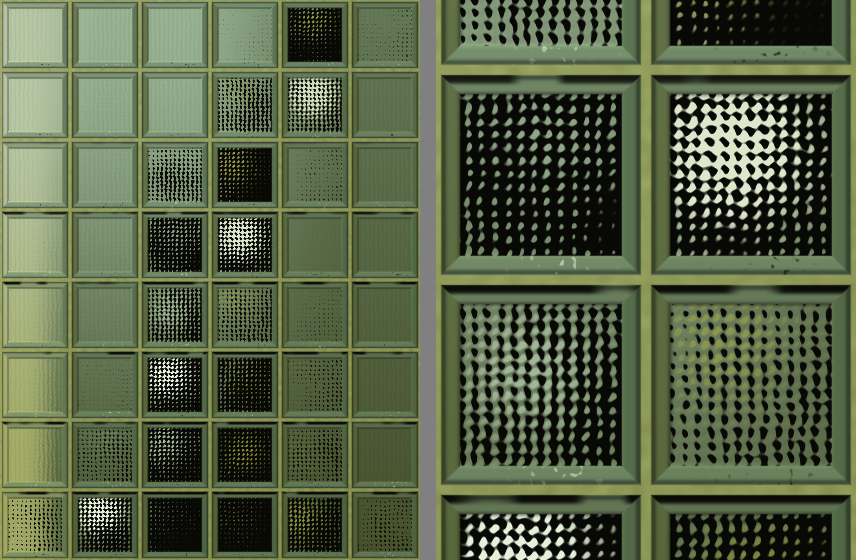
Left, the full canvas; right, a detail of the centre.
Reproduce this pattern procedurally as a WebGL 2 fragment shader.

```glsl
#version 300 es
precision highp float;
// Wall of 6 by 8 beveled glass blocks, ribbed panes reflecting a green room.
uniform vec2 u_resolution;
out vec4 fragColor;

const vec2 GRID = vec2(6.0, 8.0);
const float TAU = 6.2831853;
const float RIBS = 16.0;         // ribs per block
const float GROUT = 0.024;       // half width of the joint, in blocks
const float BEVEL = 0.115;       // joint centre to pane edge
const vec3 BLACK = vec3(0.03, 0.03, 0.02);
const vec3 OLIVE = vec3(0.56, 0.58, 0.22);
const vec3 PALE = vec3(0.90, 0.94, 0.86);
const vec3 JOINT = vec3(0.60, 0.63, 0.34);

vec2 hash2(vec2 p) {
  vec3 q = fract(p.xyx * vec3(0.1031, 0.1030, 0.0973));
  q += dot(q, q.yzx + 33.33);
  return fract((q.xx + q.yz) * q.zy);
}

float corner(vec2 cell, vec2 offset) {
  return dot(hash2(cell) * 2.0 - 1.0, offset);
}

// Gradient noise, about -0.7 to 0.7
float noise(vec2 p) {
  vec2 i = floor(p), f = fract(p), u = f * f * (3.0 - 2.0 * f), e = vec2(1.0, 0.0);
  return mix(mix(corner(i, f), corner(i + e.xy, f - e.xy), u.x),
             mix(corner(i + e.yx, f - e.yx), corner(i + 1.0, f - 1.0), u.x), u.y);
}

float bell(float x, float width) {
  return exp(-x * x / (width * width));
}

// Smooth colour of the room at a wall position in blocks
vec3 roomColour(vec2 e) {
  float h = clamp(e.y / GRID.y, 0.0, 1.0);
  vec3 window = mix(vec3(0.63, 0.66, 0.39), vec3(0.71, 0.77, 0.64), smoothstep(0.1, 0.85, h));
  vec3 middle = mix(vec3(0.30, 0.36, 0.22), vec3(0.59, 0.69, 0.57), smoothstep(0.0, 1.0, h));
  vec3 right = mix(vec3(0.27, 0.31, 0.17), vec3(0.39, 0.47, 0.34), h);
  vec3 c = mix(middle, right, smoothstep(2.6, 5.0, e.x));
  return mix(window, c, smoothstep(0.4, 0.95 + 0.6 * h * h, e.x));
}

// Share of a block that reflects the dark: a band bending right at the top
float darkness(vec2 id) {
  float top = GRID.y - 1.0 - id.y;
  float centre = 2.5 + 1.5 * bell(top, 1.5);
  float width = 0.65 + 0.1 * top + 0.8 * bell(top - 7.0, 0.8);
  float strength = 1.0 - 0.45 * bell(top - 4.0, 0.7) - 0.4 * bell(top - 1.0, 0.6);
  return strength * bell(id.x - centre, width) + 0.12 * (hash2(id + 7.0).x - 0.4);
}

// Slope of the woven, slightly irregular ribs
vec2 ribSlope(vec2 p) {
  vec2 wobble = vec2(noise(p * 7.0), noise(p * 7.0 + 31.0));
  vec2 q = TAU * (p * RIBS + 0.4 * wobble);
  vec2 s = vec2(cos(q.x) * (0.75 + 0.35 * sin(q.y)), cos(q.y + 0.6 * sin(q.x)) * 0.7);
  return s + 0.7 * vec2(noise(p * 29.0), noise(p * 29.0 + 17.0));
}

vec3 pane(vec2 id, vec2 f) {
  vec2 p = id + f, local = f - 0.5, slope = ribSlope(p);
  float dark = darkness(id);
  vec3 c = roomColour(p + slope * vec2(0.13, 0.1));
  c *= 1.0 + 0.035 * slope.x;

  // Dark reflections break up along the ribs
  float cover = dark + 0.42 * dot(slope, vec2(0.8, -0.5)) + 0.3 * noise(p * 2.3)
              + 0.22 * local.x - 0.12 * local.y;
  c = mix(c, BLACK, smoothstep(0.42, 0.64, cover) * smoothstep(0.02, 0.25, dark));

  // Glints, hottest along a rising diagonal of blocks
  float hot = bell(id.y - 2.0 * (id.x - 1.0), 0.8);
  vec2 spot = vec2(-0.08, 0.12) + 0.3 * (hash2(id) - 0.5);
  float glow = bell(length(local - spot), 0.38) * (0.45 + 0.35 * hash2(id + 3.0).y + 0.6 * hot);
  glow *= 1.0 - 0.75 * bell(id.y, 0.6) * bell(id.x - 2.5, 0.9);
  float glint = smoothstep(0.25, 1.0, dot(slope, vec2(-0.65, 0.7)) + 0.7 * glow - 0.2);
  float warm = smoothstep(2.3, 3.0, id.x) * (1.0 - 0.9 * hot);
  vec3 glintColour = mix(mix(vec3(0.56, 0.65, 0.53), PALE, hot), OLIVE, warm);
  return mix(c, glintColour, clamp(glint * glow * 1.5, 0.0, 1.0) * smoothstep(0.1, 0.5, dark));
}

vec3 bevel(vec2 id, vec2 f, float px) {
  vec2 d = f - 0.5, p = id + f;
  float soft = 1.5 * px;
  vec3 room = roomColour(id + 0.5);
  vec3 left = mix(roomColour(p), vec3(0.34, 0.39, 0.21), 0.75 * step(0.5, id.x));
  vec3 right = mix(room, vec3(0.31, 0.40, 0.27), 0.75);
  vec3 bottom = mix(room, vec3(0.43, 0.53, 0.39), 0.65);
  vec3 top = mix(room, vec3(0.40, 0.49, 0.36), 0.5);

  // Dark streak on upper bevels, worn flecks on lower ones
  float streak = smoothstep(-0.15, 0.1, noise(vec2(p.x * 3.0, id.y * 5.3)) + 0.5 * darkness(id) - 0.12);
  streak *= smoothstep(5.5, 3.5, id.y) * smoothstep(0.42, 0.45, d.y);
  top = mix(top, BLACK, 0.9 * streak);
  float fleck = smoothstep(0.22, 0.4, noise(p * 34.0)) * bell(d.x - 0.1, 0.2);
  bottom = mix(bottom, mix(BLACK, PALE, step(0.5, hash2(id).x)), 0.55 * fleck);

  vec3 sides = mix(left, right, step(0.0, d.x));
  vec3 ends = mix(bottom, top, step(0.0, d.y));
  return mix(sides, ends, smoothstep(-soft, soft, abs(d.y) - abs(d.x)));
}

void main() {
  vec2 p = gl_FragCoord.xy / u_resolution * GRID;
  float px = GRID.y / u_resolution.y;
  vec2 id = floor(p), f = fract(p), a = 0.5 - abs(f - 0.5);
  float edge = min(a.x, a.y);
  vec3 c = mix(bevel(id, f, px), pane(id, f), smoothstep(-px, px, edge - BEVEL));

  // Fine rim around the pane, then the joint with its shadow
  float rimSide = f.y - f.x > 0.0 ? 0.35 : -0.12;
  c *= 1.0 - rimSide * bell(edge - BEVEL, 0.012);
  c *= 1.0 - 0.4 * bell(edge - GROUT - 0.012, 0.014);
  vec3 joint = mix(JOINT, roomColour(p), 0.2) * (1.0 + 0.15 * noise(p * 12.0));
  c = mix(joint, c, smoothstep(-px, px, edge - GROUT));
  fragColor = vec4(c, 1.0);
}
```
